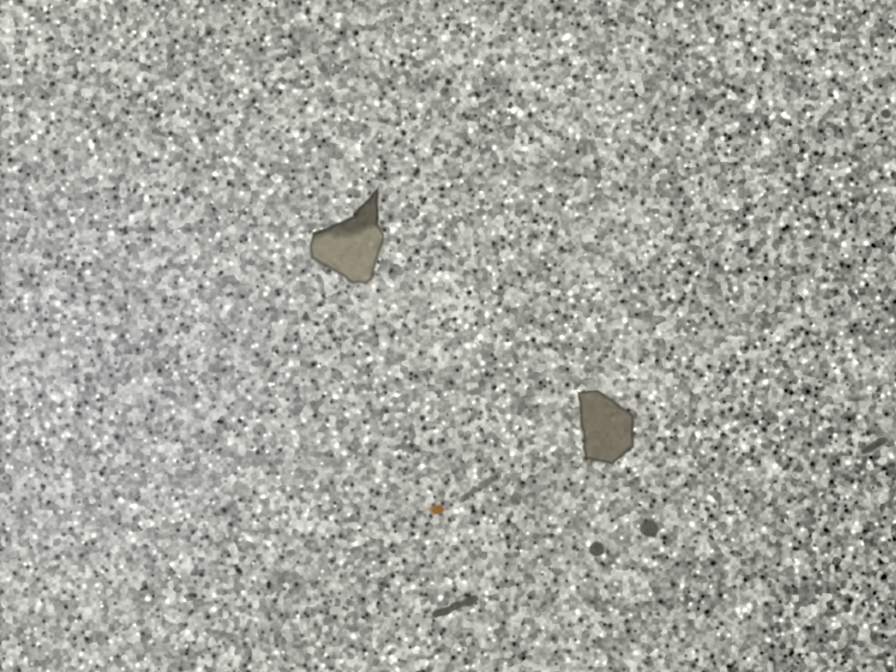
Write a WebGL 1 fragment shader that draws this texture.

```glsl
precision highp float;
// Fine grey mineral surface: soft packed grains with dark pits and bright glints,
// under uneven light. Two translucent flakes, cut from half planes, and a little
// dark debris lie on top. All lengths are in units of the canvas height.

uniform vec2 u_resolution;

#define BASE_LEVEL 0.668
#define GRAIN_SCALE 112.0
#define GRAIN_CONTRAST 0.165
#define FINE_SCALE 185.0
#define FINE_CONTRAST 0.10
#define SPECK_SCALE 70.0
#define PIT_DEPTH 0.33
#define GLINT_HEIGHT 0.36
#define MOTTLE 0.045
#define FLAKE_SIZE 0.05
#define EDGE_SOFTNESS 0.0028

const vec3 STONE_TINT = vec3(1.0, 1.004, 0.95);

vec3 hash3(vec2 cell) {
  vec3 h = fract(cell.xyx * vec3(0.1031, 0.1030, 0.0973));
  h += dot(h, h.yxz + 33.33);
  return fract((h.xxy + h.yzz) * h.zyx);
}

// Value noise in -1..1
float noise(vec2 p) {
  vec2 i = floor(p), f = fract(p);
  f = f * f * (3.0 - 2.0 * f);
  float low = mix(hash3(i).x, hash3(i + vec2(1.0, 0.0)).x, f.x);
  float high = mix(hash3(i + vec2(0.0, 1.0)).x, hash3(i + 1.0).x, f.x);
  return mix(low, high, f.y) * 2.0 - 1.0;
}

// Softly blended cells, each with its own level in -1..1
float grains(vec2 p) {
  vec2 cell = floor(p);
  float sum = 0.0, total = 0.0;
  for (int y = -1; y <= 1; y++) {
    for (int x = -1; x <= 1; x++) {
      vec2 id = cell + vec2(float(x), float(y));
      vec3 h = hash3(id);
      vec2 d = p - id - h.xy;
      float weight = exp(-7.0 * dot(d, d));
      sum += weight * (h.z * 2.0 - 1.0);
      total += weight;
    }
  }
  return sum / total;
}

// Scattered soft dots; share is the fraction of cells that hold one
float specks(vec2 p, float share, float radius) {
  vec2 cell = floor(p);
  float sum = 0.0;
  for (int y = -1; y <= 1; y++) {
    for (int x = -1; x <= 1; x++) {
      vec2 id = cell + vec2(float(x), float(y));
      vec3 h = hash3(id);
      vec2 d = p - id - h.xy;
      float r = radius * (0.75 + 0.5 * fract(h.z * 37.0));
      sum += step(h.z, share) * exp(-dot(d, d) / (r * r));
    }
  }
  return min(sum, 1.2);
}

float halfPlane(vec2 q, float angle, float offset) {
  return dot(q, vec2(cos(angle), sin(angle))) - offset;
}

float segment(vec2 p, vec2 a, vec2 b) {
  vec2 ab = b - a;
  return length(p - a - ab * clamp(dot(p - a, ab) / dot(ab, ab), 0.0, 1.0));
}

float cover(float d) {
  return 1.0 - smoothstep(-EDGE_SOFTNESS, EDGE_SOFTNESS, d);
}

// Lays a flake with a darker rim over the surface
vec3 layFlake(vec3 below, float d, vec3 body) {
  float rim = smoothstep(-0.007, 0.0, d);
  return mix(below, body * (1.0 - 0.32 * rim), cover(d));
}

float hornedFlake(vec2 q) {
  float body = max(length(q) - 1.15, halfPlane(q, 1.977, 0.84));
  body = max(body, max(halfPlane(q, -2.106, 0.82), halfPlane(q, -0.292, 0.92)));
  float horn = max(halfPlane(q, 2.42, 0.55), max(q.x - 0.88, 0.6 - q.y));
  return min(max(body, -1.04 - q.y), horn);
}

float roundedFlake(vec2 q) {
  float d = max(halfPlane(q, 1.69, 1.13), halfPlane(q, 0.958, 0.747));
  d = max(d, max(halfPlane(q, -0.891, 0.97), halfPlane(q, -1.762, 1.06)));
  return max(d, max(halfPlane(q, -3.03, 0.75), q.x - 0.8));
}

void main() {
  vec2 p = gl_FragCoord.xy / u_resolution.y;

  // Uneven light: pale at the left, dim at the lower right
  float dim = smoothstep(0.8, 1.4, p.x) * (1.0 - 0.6 * p.y);
  float pale = exp(-6.0 * dot(p - vec2(0.12, 0.45), p - vec2(0.12, 0.45)));
  float level = BASE_LEVEL + 0.035 * pale - 0.10 * dim;
  level += MOTTLE * (0.5 * noise(p * 9.0) + 0.7 * noise(p * 32.0 + 7.0));

  // Grain, pits and glints
  float relief = GRAIN_CONTRAST * grains(p * GRAIN_SCALE);
  relief += FINE_CONTRAST * noise(p * FINE_SCALE + 19.0);
  relief -= PIT_DEPTH * specks(p * SPECK_SCALE + 41.0, 0.36, 0.22);
  relief += GLINT_HEIGHT * specks(p * SPECK_SCALE + 173.0, 0.20, 0.23);
  level += relief * (1.0 + 0.35 * dim - 0.15 * pale);
  vec3 color = level * STONE_TINT + vec3(0.0, -0.003, 0.03) * pale;

  // Dark debris: specks and slivers with ragged outlines
  float ragged = 0.0025 * noise(p * 90.0);
  float debris = length(p - vec2(0.967, 0.214)) - 0.013;
  debris = min(debris, length(p - vec2(0.887, 0.184)) - 0.011);
  debris = min(debris, length(p - vec2(0.455, 0.528)) - 0.005);
  debris = min(debris, length(p - vec2(1.319, 0.830)) - 0.007);
  debris = min(debris, segment(p, vec2(0.648, 0.085), vec2(0.707, 0.109)) - 0.005);
  debris = min(debris, segment(p, vec2(1.286, 0.328), vec2(1.312, 0.344)) - 0.005);
  color = mix(color, vec3(0.28, 0.29, 0.25), 0.82 * cover(debris + ragged));
  float faint = segment(p, vec2(0.690, 0.259), vec2(0.741, 0.292)) - 0.004;
  faint = min(faint, length(p - vec2(0.769, 0.257)) - 0.008);
  color = mix(color, vec3(0.36, 0.37, 0.31), 0.65 * cover(faint + ragged));
  float rust = length((p - vec2(0.651, 0.241)) * vec2(0.65, 1.0)) - 0.007;
  color = mix(color, vec3(0.55, 0.36, 0.14), 0.85 * cover(rust + ragged));

  // Translucent flakes
  float film = 0.012 * noise(p * 75.0) + 0.12 * relief;
  vec2 q = (p - vec2(0.519, 0.630)) / FLAKE_SIZE;
  float shadow = smoothstep(0.35, 0.65, q.y - 0.2 * q.x + 0.12 * noise(q * 3.0));
  vec3 hornBody = mix(vec3(0.57, 0.55, 0.48), vec3(0.38, 0.37, 0.32), shadow);
  color = layFlake(color, hornedFlake(q) * FLAKE_SIZE + 0.6 * ragged, hornBody + film);
  q = (p - vec2(0.903, 0.365)) / FLAKE_SIZE;
  color = layFlake(color, roundedFlake(q) * FLAKE_SIZE + 0.5 * ragged, vec3(0.47, 0.45, 0.39) + film);

  gl_FragColor = vec4(clamp(color, 0.0, 1.0), 1.0);
}
```
